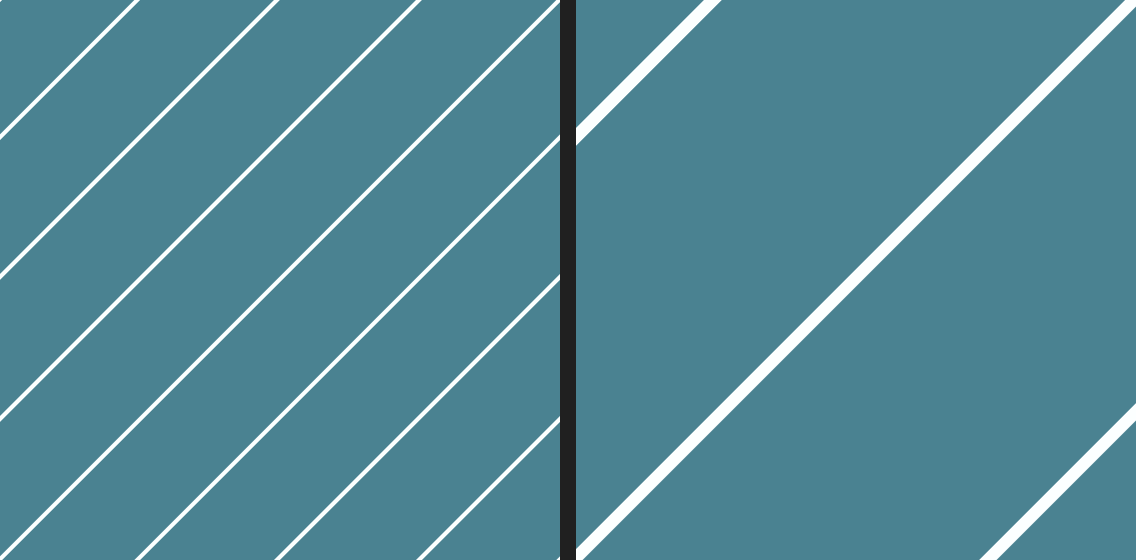
Left, the full canvas; right, a detail of the centre.
Give the GLSL for this pattern, as a Shadertoy shader.

```glsl
// Thin white diagonal pinstripes rising to the right over flat teal, four per side.
// Stripes are level sets of x - y; a periodic drift makes their spacing slightly
// uneven while the canvas still tiles on both axes.

// Distance to the nearest stripe centre, perpendicular to the stripes
float stripeDistance(vec2 uv) {
    float across = uv.x - uv.y;
    // Uneven spacing, with whole period 1 so that it wraps
    across += 0.0034 + 0.0026 * cos(6.28318 * (across - 0.4));
    float nearest = abs(fract(across * 4.0 + 0.5) - 0.5) / 4.0;
    return nearest * 0.7071;
}

void mainImage(out vec4 fragColor, in vec2 fragCoord) {
    vec2 uv = fragCoord / iResolution.xy;
    float pixel = 1.0 / min(iResolution.x, iResolution.y);

    // Stripe coverage, smoothed over one pixel
    float coverage = clamp((0.0037 - stripeDistance(uv)) / pixel + 0.5, 0.0, 1.0);

    vec3 teal = vec3(0.29, 0.51, 0.57);
    vec3 white = vec3(0.99, 1.0, 1.0);
    fragColor = vec4(mix(teal, white, coverage), 1.0);
}
```
